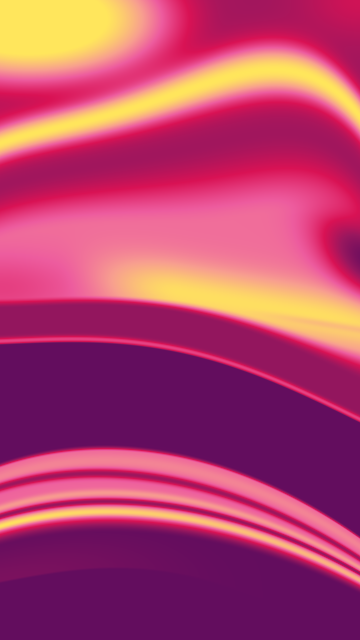
Write a WebGL 1 fragment shader that draws this background.

```glsl
precision highp float;

uniform vec2 u_resolution;

float bell(float d, float width) {
  return exp(-d * d / (width * width));
}

// Smooth curve through five heights spaced evenly across the canvas
float curve(float x, vec4 h, float last) {
  float u = 4.0 * x;
  vec4 d1 = vec4(h.yzw, last) - h;
  vec3 d2 = d1.yzw - d1.xyz;
  vec2 d3 = d2.yz - d2.xy;
  float d4 = d3.y - d3.x;
  return h.x + u * (d1.x + (u - 1.0) / 2.0 * (d2.x
    + (u - 2.0) / 3.0 * (d3.x + (u - 3.0) / 4.0 * d4)));
}

// Heat ramp from purple through crimson and pink to yellow
vec3 palette(float t) {
  vec3 purple = vec3(0.39, 0.05, 0.37);
  vec3 magenta = vec3(0.60, 0.09, 0.37);
  vec3 crimson = vec3(0.85, 0.07, 0.33);
  vec3 pink = vec3(0.93, 0.36, 0.62);
  vec3 salmon = vec3(0.97, 0.62, 0.56);
  vec3 yellow = vec3(1.0, 0.90, 0.36);
  vec3 c = mix(purple, magenta, clamp(t / 0.25, 0.0, 1.0));
  c = mix(c, crimson, clamp((t - 0.25) / 0.2, 0.0, 1.0));
  c = mix(c, pink, clamp((t - 0.45) / 0.2, 0.0, 1.0));
  c = mix(c, salmon, clamp((t - 0.65) / 0.15, 0.0, 1.0));
  return mix(c, yellow, clamp((t - 0.8) / 0.2, 0.0, 1.0));
}

// Soft upper field: bright ribbon, corner glow, dark pocket and warm lens
float upperHeat(vec2 p) {
  float ribbon = curve(p.x, vec4(0.224, 0.1875, 0.1445, 0.1094), 0.182);
  float r = (p.y - ribbon) / (0.8 + 0.4 * bell(p.x - 0.7, 0.35));
  float above = 1.0 - smoothstep(-0.06, 0.0, r);
  float base = 0.27 + 0.09 * above * (1.0 - smoothstep(0.3, 0.75, p.x));
  float heat = mix(base, 1.0, bell(r, 0.036));
  heat += 0.42 * smoothstep(0.08, 0.19, r);

  float corner = length((p - vec2(0.08, 0.03)) / vec2(0.4, 0.1));
  heat += 0.68 * (1.0 - smoothstep(0.4, 1.4, corner));
  heat += 0.15 * bell(length((p - vec2(1.0, 0.0)) / vec2(0.16, 0.06)), 1.0);

  float pocketY = p.y - 0.4 - 0.3 * (p.x - 1.0);
  heat -= 0.65 * bell(length(vec2((p.x - 1.03) / 0.13, pocketY / 0.055)), 1.0);
  heat -= 0.12 * bell(length((p - vec2(0.0, 0.45)) / vec2(0.22, 0.05)), 1.0);

  float lens = bell(p.y - 0.41 - 0.095 * p.x, 0.045);
  heat += 0.29 * lens * smoothstep(0.15, 0.5, p.x);
  float streak = bell(p.y - 0.425 - 0.09 * p.x, 0.006);
  return heat - 0.08 * streak * smoothstep(0.65, 0.9, p.x);
}

// Striped lower ribbon, s runs from its top edge to its lower fade
float stripeHeat(float s, float x) {
  float heat = 0.67 * smoothstep(-0.01, 0.08, s);
  heat += 0.07 * bell(s - 0.2, 0.1) + 0.12 * bell(s - 0.61, 0.05);
  heat *= 1.0 - 0.62 * bell(s - mix(0.33, 0.44, x), 0.055);
  heat *= 1.0 - 0.65 * bell(s - 0.72, 0.04);
  heat += mix(0.32, 0.18, x) * bell(s - 0.85, 0.06);
  return heat * (1.0 - smoothstep(0.86, 1.12, s));
}

void main() {
  // Height is measured downward from the top edge
  vec2 p = gl_FragCoord.xy / u_resolution;
  p.y = 1.0 - p.y;
  float soft = max(0.0015, 1.0 / u_resolution.y);

  // Magenta band with a glowing lower rim
  float bandTop = curve(p.x, vec4(0.475, 0.471, 0.483, 0.525), 0.589);
  float bandEnd = curve(p.x, vec4(0.538, 0.535, 0.551, 0.595), 0.66);
  float fade = 0.01 + 0.035 * p.x * p.x * p.x;
  float band = 0.22 + 0.36 * bell(p.y - bandEnd + 0.005, 0.0055);
  float heat = mix(upperHeat(p), band, smoothstep(-fade, 0.007, p.y - bandTop));
  heat *= 1.0 - smoothstep(-soft, soft, p.y - bandEnd);

  // Lower stripes
  float stripeTop = curve(p.x, vec4(0.7227, 0.696, 0.708, 0.755), 0.837);
  float stripeWidth = 0.117 + 0.04 * p.x - 0.075 * p.x * p.x;
  heat += stripeHeat((p.y - stripeTop) / stripeWidth, p.x);

  // Faint fold near the bottom
  float fold = p.y - curve(p.x, vec4(0.909, 0.888, 0.896, 0.94), 1.003);
  float glow = smoothstep(-0.08, 0.0, fold) * (1.0 - smoothstep(-soft, 2.0 * soft, fold));
  heat += 0.11 * glow * (1.0 - smoothstep(0.0, 0.75, p.x));

  gl_FragColor = vec4(palette(clamp(heat, 0.0, 1.0)), 1.0);
}
```
